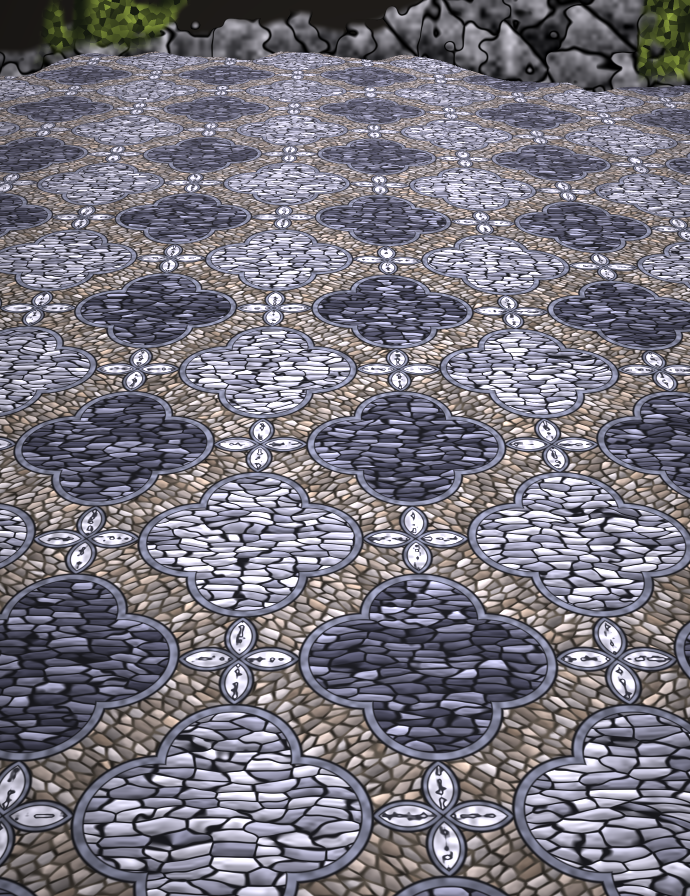
Give the GLSL for this pattern, as a Shadertoy shader.

```glsl
// Pebble courtyard in perspective: light and dark quatrefoils of slate on a
// staggered lattice, four-petal flowers between them, and a rock border behind.
// Floor coordinates drive distance functions; cellular noise lays the stones.

const float HORIZON = 0.311;       // height of the horizon above the top edge
const float COLUMN_SCALE = 0.523;  // column spacing per unit of nearness
const float VANISH_X = 0.483;
const vec2 LOBE = vec2(0.165, 0.175);   // lobe offset and radius
const vec2 PETAL = vec2(0.081, 0.043);  // petal half length and half width
const float RIM = 0.025;
const float PETAL_RIM = 0.013;
const vec2 SLATE_DENSITY = vec2(12.5, 36.0);
const vec2 PEBBLE_DENSITY = vec2(20.0, 38.0);
const vec3 GAP = vec3(0.10, 0.10, 0.12);
const vec3 PEBBLE_GAP = vec3(0.26, 0.235, 0.21);
const vec3 RIM_COLOR = vec3(0.50, 0.51, 0.60);
const vec3 PALE = vec3(0.92, 0.91, 0.99);
const vec3 HAZE = vec3(0.64, 0.62, 0.71);
const int SAMPLES = 3;

vec2 hash2(vec2 p) {
    vec3 h = fract(p.xyx * vec3(0.1031, 0.1030, 0.0973));
    h += dot(h, h.yzx + 33.33);
    return fract((h.xx + h.yz) * h.zy);
}

float noise(vec2 p) {
    vec2 i = floor(p), f = fract(p);
    f = f * f * (3.0 - 2.0 * f);
    return mix(mix(hash2(i).x, hash2(i + vec2(1, 0)).x, f.x),
               mix(hash2(i + vec2(0, 1)).x, hash2(i + vec2(1, 1)).x, f.x), f.y);
}

// Cellular stones: joint distance, two random values, height within the stone.
vec4 stones(vec2 p, vec2 jitter) {
    vec2 cell = floor(p), id = cell;
    float near = 9.0, next = 9.0, rise = 0.0;
    for (int j = -1; j <= 1; j++)
    for (int i = -1; i <= 1; i++) {
        vec2 c = cell + vec2(i, j);
        vec2 r = p - c - 0.5 - jitter * (hash2(c) - 0.5);
        float d = length(r);
        if (d < near) { next = near; near = d; id = c; rise = r.y; }
        else next = min(next, d);
    }
    return vec4(next - near, hash2(id + 71.0), rise);
}

vec2 foldToAxis(vec2 p) {
    p = abs(p);
    return p.x > p.y ? p : p.yx;
}

float quatrefoil(vec2 p) {
    p = foldToAxis(p);
    return min(length(p - vec2(LOBE.x, 0.0)) - LOBE.y, p.x - LOBE.x);
}

float petals(vec2 p) {
    float radius = dot(PETAL, PETAL) / (2.0 * PETAL.y);
    return length(foldToAxis(p) - vec2(PETAL.x, PETAL.y - radius)) - radius;
}

// Perspective with a mild lens bend; one unit is one repeat each way.
vec2 floorCoord(float x, float depth) {
    depth -= 0.027 * max(0.0, x - 0.47) * smoothstep(0.45, 0.25, depth);
    float nearness = depth + HORIZON;
    float q = 1.302 / nearness;
    float row = ((0.27 * q - 1.413) * q + 7.788) * q - 7.022;
    return vec2((x - VANISH_X) / (COLUMN_SCALE * nearness) + 0.25, 0.5 * row);
}

vec3 slate(vec2 g, bool dark) {
    vec2 p = g * SLATE_DENSITY * (dark ? vec2(1) : vec2(1.0, 0.9));
    p += vec2(0.5 * noise(g * 31.0), 1.1 * noise(g * 9.0));
    vec4 s = stones(p, vec2(0.95, 0.6));
    vec3 c = dark ? mix(vec3(0.25, 0.25, 0.32), vec3(0.66, 0.66, 0.78), s.y * s.y)
                  : mix(vec3(0.50, 0.50, 0.59), PALE, s.y);
    c *= 0.8 + 0.4 * noise(p * vec2(3.0, 4.0)) + 0.6 * s.w;
    return mix(GAP, c, smoothstep(0.04, dark ? 0.26 : 0.20, s.x));
}

vec3 pebbles(vec2 g, float side) {
    float a = 0.6 * side;
    vec2 p = mat2(cos(a), sin(a), -sin(a), cos(a)) * g * PEBBLE_DENSITY.x;
    p.y *= PEBBLE_DENSITY.y / PEBBLE_DENSITY.x;
    vec4 s = stones(p, vec2(0.75));
    vec3 c = mix(vec3(0.47, 0.445, 0.45), vec3(0.86, 0.83, 0.86), s.y);
    c *= mix(vec3(1), vec3(1.0, 0.91, 0.80), s.z * s.z);
    c *= 0.9 + 0.2 * noise(p * 3.0) + 0.45 * s.w;
    return mix(PEBBLE_GAP * (0.5 + noise(g * 40.0)), c, smoothstep(0.03, 0.34, s.x));
}

vec3 paving(vec2 g, float depth) {
    vec2 light = g - round(g), dark = fract(g) - 0.5;
    float dLight = quatrefoil(light), dDark = quatrefoil(dark);
    float foil = min(dLight, dDark);
    vec2 f1 = vec2(dark.x, light.y), f2 = vec2(light.x, dark.y);
    vec2 flower = dot(f1, f1) < dot(f2, f2) ? f1 : f2;
    float petal = petals(flower);
    float wear = 0.75 + 0.5 * noise(g * 60.0);
    vec3 c;
    if (foil < -RIM) c = slate(g, dDark < dLight);
    else if (foil < 0.0) c = RIM_COLOR * wear;
    else if (petal < -PETAL_RIM) {
        float seam = abs(foldToAxis(flower).y + 0.02 * (noise(g * 90.0) - 0.5));
        c = mix(GAP * 2.0, PALE * wear, smoothstep(0.001, 0.007, seam));
    } else if (petal < 0.0) c = RIM_COLOR * wear;
    else c = pebbles(g, sign(flower.x * flower.y));
    // Dark joints on both sides of every rim.
    float outline = min(abs(foil), foil < 0.0 ? 1.0 : abs(petal));
    float inner = min(abs(foil + RIM), foil < 0.0 ? 1.0 : abs(petal + PETAL_RIM));
    c = mix(GAP, c, smoothstep(0.0, 0.006, outline) * smoothstep(-0.001, 0.004, inner));
    return mix(c, HAZE, 0.2 * smoothstep(0.35, 0.08, depth));
}

vec3 border(float x, float depth, float edge) {
    vec2 p = vec2(x, depth * 1.3);
    vec4 s = stones(p * 15.0 + 0.5 * noise(p * 60.0), vec2(0.9));
    float grain = 0.6 * noise(p * 50.0) + 0.4 * noise(p * 130.0);
    vec3 rock = mix(vec3(0.10, 0.10, 0.11), vec3(0.78, 0.77, 0.81), grain * (0.5 + 0.5 * s.y) - 0.5 * s.w);
    rock *= smoothstep(0.0, 0.14, s.x);
    float top = edge - 0.035 - 0.07 * smoothstep(0.5, 0.75, x) + 0.02 * (s.z - 0.5);
    vec3 c = mix(vec3(0.11, 0.10, 0.09), rock, smoothstep(top - 0.006, top + 0.006, depth));
    vec4 leaf = stones(p * 110.0, vec2(1));
    float bush = max(1.0 - abs(x - 0.16) / 0.14, 1.0 - abs(x - 0.98) / 0.07);
    bush = smoothstep(0.2, 0.4, bush * (0.3 + 1.2 * noise(p * 40.0)));
    vec3 green = mix(vec3(0.08, 0.10, 0.06), vec3(0.48, 0.55, 0.22), leaf.y * noise(p * 35.0) * 1.6);
    return mix(c, green, bush * smoothstep(edge, edge - 0.02, depth));
}

void mainImage(out vec4 fragColor, in vec2 fragCoord) {
    vec3 sum = vec3(0);
    for (int j = 0; j < SAMPLES; j++)
    for (int i = 0; i < SAMPLES; i++) {
        vec2 offset = (vec2(i, j) + 0.5) / float(SAMPLES) - 0.5;
        vec2 uv = (fragCoord + offset) / iResolution.xy;
        float depth = 1.0 - uv.y;
        float edge = 0.062 + 0.036 * smoothstep(0.55, 0.8, uv.x)
                   + 0.025 * smoothstep(0.12, 0.0, uv.x) + 0.012 * (noise(vec2(uv.x * 22.0, 3.0)) - 0.5);
        vec3 c = depth < edge ? border(uv.x, depth, edge) : paving(floorCoord(uv.x, depth), depth);
        vec2 v = (uv - vec2(0.56, 0.6)) * vec2(1.0, 0.9);
        sum += c * (1.16 - 0.75 * dot(v, v));
    }
    fragColor = vec4(sum / float(SAMPLES * SAMPLES), 1.0);
}
```
